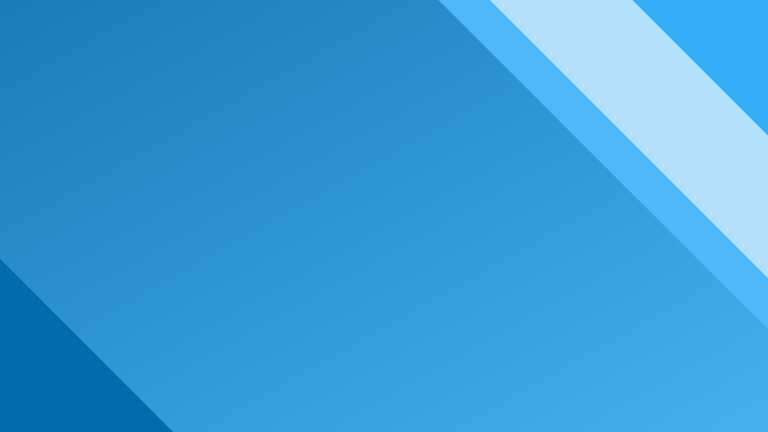
This background is drawn by a Shadertoy shader. Its source:

```glsl
// Flat diagonal bands over a soft blue gradient: a dark corner at lower left,
// and a blue stripe, a pale stripe and a bright corner at upper right.
// Each band is a half-plane cut at 45 degrees, painted over the one before.

const vec3 GRADIENT_DARK  = vec3(0.094, 0.494, 0.730);
const vec3 GRADIENT_LIGHT = vec3(0.275, 0.686, 0.930);
const vec3 DEEP_BLUE      = vec3(0.010, 0.420, 0.670);
const vec3 STRIPE_BLUE    = vec3(0.310, 0.718, 0.980);
const vec3 PALE_BLUE      = vec3(0.700, 0.882, 0.984);
const vec3 BRIGHT_BLUE    = vec3(0.212, 0.675, 0.965);

// Gradient from the upper left corner to the lower right corner.
vec3 diagonalGradient(vec2 uv, vec3 startColor, vec3 endColor) {
    float t = 0.5 * (uv.x + 1.0 - uv.y);
    return mix(startColor, endColor, t);
}

// Paints a colour where the signed distance is positive, with a soft edge.
vec3 paintHalfPlane(vec3 base, vec3 color, float dist, float pixelSize) {
    return mix(base, color, clamp(dist / pixelSize + 0.5, 0.0, 1.0));
}

void mainImage(out vec4 fragColor, in vec2 fragCoord) {
    vec2 uv = fragCoord / iResolution.xy;
    vec2 p = fragCoord / iResolution.y;
    float pixelSize = 1.0 / iResolution.y;

    // Position across the bands; zero passes through the upper left corner.
    const float INV_SQRT2 = 0.70711;
    float across = (p.x + p.y - 1.0) * INV_SQRT2;

    vec3 color = diagonalGradient(uv, GRADIENT_DARK, GRADIENT_LIGHT);

    // Lower left corner
    color = paintHalfPlane(color, DEEP_BLUE, -0.599 * INV_SQRT2 - across, pixelSize);

    // Upper right bands, from the inside out
    color = paintHalfPlane(color, STRIPE_BLUE, across - 1.015 * INV_SQRT2, pixelSize);
    color = paintHalfPlane(color, PALE_BLUE,   across - 1.134 * INV_SQRT2, pixelSize);
    color = paintHalfPlane(color, BRIGHT_BLUE, across - 1.464 * INV_SQRT2, pixelSize);

    fragColor = vec4(color, 1.0);
}
```
